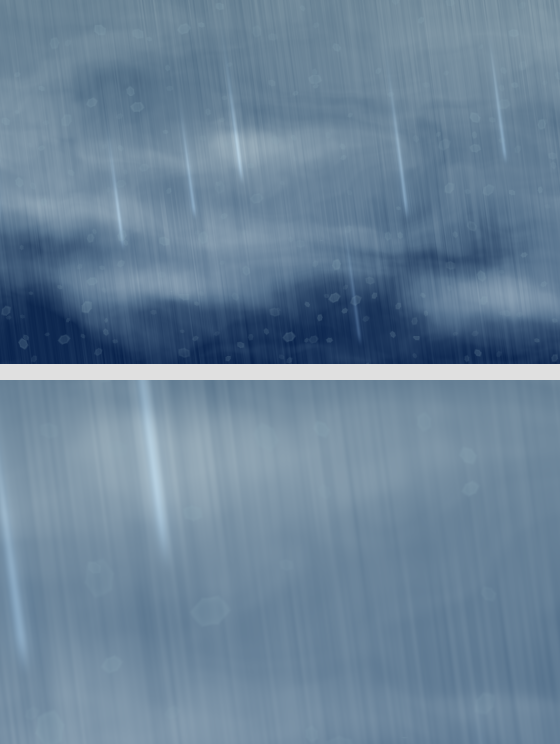
Top: the whole. Bottom: its middle third, enlarged.
Give the GLSL for this texture, as a WebGL 2 fragment shader.

```glsl
#version 300 es
precision highp float;
// Rain falling before a stormy blue sky. Warped noise and broad soft masses
// form the clouds; slanted stretched noise makes fine rain, with a few long
// bright streaks and scattered, faceted translucent drops on top.

uniform vec2 u_resolution;
out vec4 fragColor;

const vec3 DEEP = vec3(0.07, 0.17, 0.31);
const vec3 SLATE = vec3(0.34, 0.45, 0.55);
const vec3 PALE = vec3(0.51, 0.60, 0.67);
const vec3 DROP_COLOR = vec3(0.56, 0.68, 0.73);
const float SLATE_TONE = 0.6;     // tone at which the ramp reaches SLATE
const float SKY_TONE = 0.76;
const float HORIZON_TONE = 0.06;
const float CLOUD_CONTRAST = 0.75;
const float RAIN_LEAN = 0.13;     // sideways shift per unit of fall
const float RAIN_STRENGTH = 0.085;
const float STREAK_STRENGTH = 0.13;
const int STREAK_COUNT = 8;
const float DROP_OPACITY = 0.30;

float hash(vec2 p) {
    return fract(sin(dot(p, vec2(127.1, 311.7))) * 43758.5453);
}

float noise(vec2 p) {
    vec2 i = floor(p), f = fract(p);
    f = f * f * (3.0 - 2.0 * f);
    return mix(mix(hash(i), hash(i + vec2(1, 0)), f.x),
               mix(hash(i + vec2(0, 1)), hash(i + vec2(1, 1)), f.x), f.y);
}

float fbm(vec2 p) {
    float sum = 0.0, amp = 0.5;
    for (int i = 0; i < 5; i++) {
        sum += amp * noise(p);
        p = mat2(1.6, 0.9, -0.9, 1.6) * p + 7.3;
        amp *= 0.5;
    }
    return sum;
}

// Soft elliptical mass of light or shade
float mass(vec2 p, vec2 center, vec2 size) {
    vec2 d = (p - center) / size;
    return exp(-dot(d, d));
}

float cloudTone(vec2 p) {
    vec2 warp = vec2(fbm(p * vec2(3.0, 5.0)), fbm(p * vec2(3.0, 5.0) + 19.0)) - 0.5;
    vec2 q = p + warp * vec2(0.22, 0.13);
    float tone = mix(HORIZON_TONE, SKY_TONE, smoothstep(-0.02, 0.45, q.y));
    // lit cloud banks
    tone += 0.30 * mass(q, vec2(0.04, 0.57), vec2(0.20, 0.15));
    tone += 0.28 * mass(q, vec2(0.20, 0.43), vec2(0.26, 0.07));
    tone += 0.30 * mass(q, vec2(0.66, 0.59), vec2(0.22, 0.05));
    tone += 0.24 * mass(q, vec2(0.69, 0.37), vec2(0.19, 0.06));
    tone += 0.42 * mass(q, vec2(0.36, 0.23), vec2(0.25, 0.05));
    tone += 0.55 * mass(q, vec2(1.41, 0.17), vec2(0.22, 0.06));
    tone += 0.12 * mass(q, vec2(1.36, 0.88), vec2(0.40, 0.20));
    // shaded bellies
    tone -= 0.32 * mass(q, vec2(1.28, 0.36), vec2(0.34, 0.11));
    tone -= 0.22 * mass(q, vec2(0.10, 0.33), vec2(0.22, 0.05));
    tone -= 0.22 * mass(q, vec2(0.48, 0.47), vec2(0.24, 0.05));
    tone -= 0.14 * mass(q, vec2(0.48, 0.75), vec2(0.40, 0.14));
    // wisps
    float wisps = fbm(p * vec2(3.2, 7.5) + warp * 2.0 + 4.0) - 0.48;
    return tone + CLOUD_CONTRAST * wisps * mix(1.0, 0.55, smoothstep(0.55, 0.9, p.y));
}

float fineRain(vec2 s) {
    float rain = noise(s * vec2(230.0, 5.0)) - 0.5;
    rain += 0.7 * (noise(s * vec2(120.0, 3.0) + 31.0) - 0.5);
    rain += 0.5 * (noise(s * vec2(330.0, 9.0) + 57.0) - 0.5);
    return rain * (0.55 + 0.9 * noise(s * vec2(7.0, 3.0) + 11.0));
}

float longStreaks(vec2 s) {
    float light = 0.0;
    for (int i = 0; i < STREAK_COUNT; i++) {
        float id = float(i);
        float x = (id + 0.2 + 0.7 * hash(vec2(id, 3.0))) * 1.75 / float(STREAK_COUNT);
        float tail = hash(vec2(id, 8.0)) * 0.6;
        float along = (s.y - tail) / (0.36 + 0.2 * hash(vec2(id, 5.0)));
        float fade = smoothstep(0.0, 0.12, along) * (1.0 - smoothstep(0.15, 1.0, along));
        float across = (s.x - x) / 0.005;
        light += fade * (exp(-across * across) + 0.3 * exp(-0.1 * across * across));
    }
    return light;
}

// One randomly placed faceted drop in each chosen cell
float drops(vec2 p, float cell, float radius, float share, float seed) {
    vec2 id = floor(p / cell), h = id + seed;
    if (hash(h) > share + 0.25 * smoothstep(0.4, 0.0, p.y)) return 0.0;
    float r = radius * (0.55 + 0.45 * hash(h + 2.3));
    vec2 jitter = vec2(hash(h + 5.1), hash(h + 9.7)) - 0.5;
    vec2 d = p - (id + 0.5) * cell - jitter * (cell - 2.6 * r);
    float angle = atan(d.y, d.x) + 6.283 * hash(h + 13.0);
    float facet = cos(mod(angle, 1.0472) - 0.5236);
    float dist = length(d) * facet * (1.0 + 0.14 * sin(angle * 2.0)) - r;
    float edge = 0.0012 + 0.7 / u_resolution.y;
    float fill = 1.0 - smoothstep(-edge, edge, dist);
    float rim = smoothstep(-0.5 * r, 0.0, dist);
    return fill * (0.65 + 0.35 * rim) * (0.45 + 0.55 * hash(h + 17.0));
}

void main() {
    vec2 p = gl_FragCoord.xy / u_resolution.y;
    vec2 slanted = vec2(p.x + RAIN_LEAN * p.y, p.y);
    // sky, greyer towards the top
    float tone = clamp(cloudTone(p), 0.0, 1.12) + RAIN_STRENGTH * fineRain(slanted);
    vec3 color = tone < SLATE_TONE ? mix(DEEP, SLATE, tone / SLATE_TONE)
                                   : mix(SLATE, PALE, (tone - SLATE_TONE) / (1.0 - SLATE_TONE));
    color += vec3(0.015, 0.010, -0.025) * (p.y - 0.5);
    // bright rain and drops
    color += STREAK_STRENGTH * longStreaks(slanted) * vec3(0.85, 0.95, 1.0);
    float cover = max(drops(p, 0.105, 0.0145, 0.5, 1.0), drops(p + 0.031, 0.068, 0.0075, 0.35, 41.0));
    color = mix(color, DROP_COLOR, DROP_OPACITY * cover);
    fragColor = vec4(clamp(color, 0.0, 1.0), 1.0);
}
```
